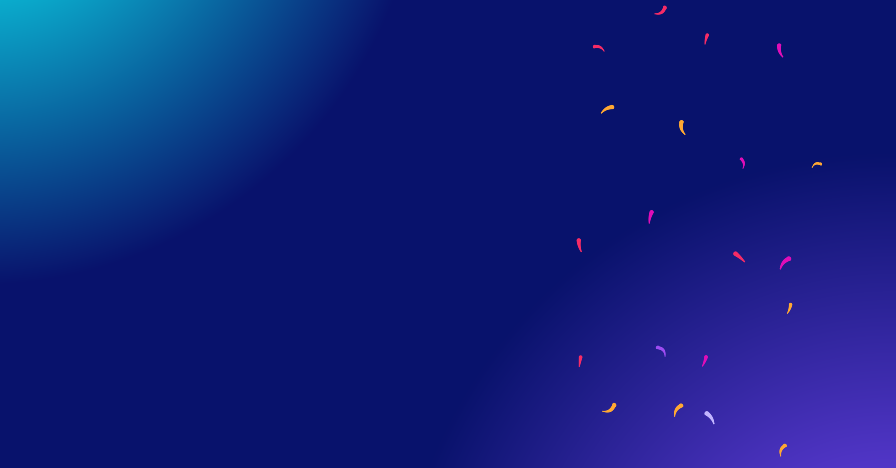
A WebGL 1 fragment shader for this background:

```glsl
precision highp float;

uniform vec2 u_resolution;

#define NAVY vec3(0.033, 0.070, 0.422)
#define CYAN vec3(0.040, 0.670, 0.800)
#define VIOLET vec3(0.320, 0.210, 0.780)
#define COLUMNS 4
#define ROWS 5
#define FIELD_LEFT 1.16
#define FIELD_WIDTH 0.64
#define JITTER 0.75
#define PIECE_LENGTH 0.014
#define PIECE_WIDTH 0.0055

float hash(vec2 p) {
  return fract(sin(dot(p, vec2(127.1, 311.7))) * 43758.5453);
}

// 1 at the inner radius, falling evenly to 0 at the outer one
float glow(vec2 p, vec2 center, float inner, float outer) {
  return clamp((outer - distance(p, center)) / (outer - inner), 0.0, 1.0);
}

vec3 confettiColor(float pick) {
  if (pick < 0.25) return vec3(0.96, 0.17, 0.40);
  if (pick < 0.45) return vec3(1.00, 0.66, 0.20);
  if (pick < 0.65) return vec3(0.62, 0.30, 0.95);
  if (pick < 0.80) return vec3(0.88, 0.05, 0.72);
  if (pick < 0.90) return vec3(0.42, 0.50, 1.00);
  return vec3(0.76, 0.71, 1.00);
}

// Approximate distance to a bent streak, thinner at one end
float streak(vec2 p, float halfLength, float halfWidth, float bend) {
  float along = clamp(p.y / halfLength, -1.0, 1.0);
  p.x -= bend * halfLength * (along * along - 0.4);
  p.y -= along * halfLength;
  return length(p) - halfWidth * (0.65 + 0.35 * along);
}

void main() {
  // Canvas height is one unit
  vec2 p = gl_FragCoord.xy / u_resolution.y;
  float aspect = u_resolution.x / u_resolution.y;
  float pixel = 1.0 / u_resolution.y;

  // Corner glows, both centered outside the canvas
  float cyanGlow = glow(p, vec2(-0.05, 1.348), 0.352, 0.958);
  float violetGlow = glow(p, vec2(aspect - 0.008, -0.393), 0.393, 1.065);
  vec3 color = mix(NAVY, CYAN, cyanGlow);
  color = mix(color, VIOLET, violetGlow);

  // Confetti on a jittered grid right of the middle
  vec2 cellSize = vec2(FIELD_WIDTH / float(COLUMNS), 1.0 / float(ROWS));
  vec2 origin = vec2(FIELD_LEFT + aspect - 1.91, 0.0);
  for (int row = 0; row < ROWS; row++) {
    for (int column = 0; column < COLUMNS; column++) {
      vec2 cell = vec2(float(column), float(row));
      vec2 jitter = vec2(hash(cell + 3.1), hash(cell + 17.3)) - 0.5;
      vec2 local = p - origin - (cell + 0.5 + JITTER * jitter) * cellSize;

      float angle = (hash(cell + 29.7) - 0.5) * 2.4;
      float c = cos(angle);
      float s = sin(angle);
      local = mat2(c, -s, s, c) * local;

      float size = mix(0.65, 1.0, hash(cell + 41.9));
      float bend = hash(cell + 53.3) - 0.5;
      float d = streak(local, PIECE_LENGTH * size, PIECE_WIDTH * size, bend);
      float cover = 1.0 - smoothstep(-0.5 * pixel, 0.5 * pixel, d);
      color = mix(color, confettiColor(hash(cell + 67.1)), cover);
    }
  }

  gl_FragColor = vec4(color, 1.0);
}
```
